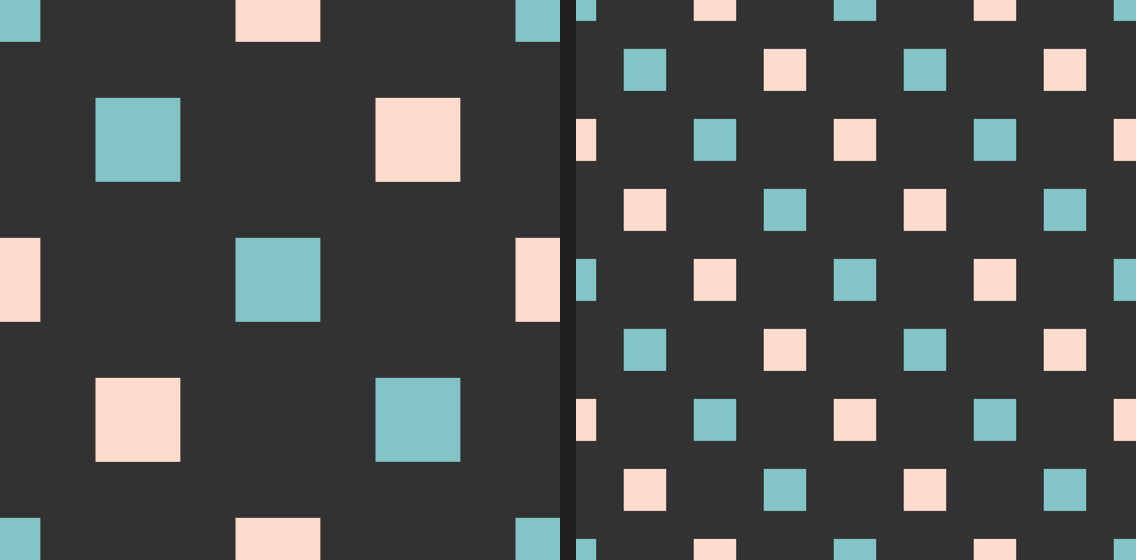
Left: one tile. Right: repeated 2 by 2.
Reproduce this pattern procedurally as a three.js fragment shader.

```glsl
// Sparse diagonal checker of teal and peach squares on charcoal.
// A 4 by 4 grid of cells wraps at the edges; every second cell holds a square,
// and the diagonal it lies on, counted modulo 4, picks its colour.

varying vec2 vUv;

// Smooth coverage of a box centred on the origin
float boxCoverage(vec2 p, vec2 halfSize, vec2 pixel) {
  vec2 cover = clamp((halfSize - abs(p)) / pixel + 0.5, 0.0, 1.0);
  return cover.x * cover.y;
}

void main() {
  // Cells are centred on whole numbers, shifted slightly to the left
  vec2 grid = (vUv + vec2(0.0037, -0.0003)) * 4.0;
  vec2 cell = floor(grid + 0.5);
  float square = boxCoverage(grid - cell, vec2(0.303, 0.3), fwidth(grid));

  // Diagonal 0 is teal, 2 is peach, 1 and 3 stay empty
  float diagonal = floor(mod(cell.x + cell.y + 0.5, 4.0));
  float filled = 1.0 - mod(diagonal, 2.0);
  vec3 teal = vec3(0.514, 0.769, 0.776);
  vec3 peach = vec3(0.992, 0.863, 0.808);
  vec3 squareColor = mix(teal, peach, step(1.5, diagonal));

  vec3 charcoal = vec3(0.196);
  gl_FragColor = vec4(mix(charcoal, squareColor, square * filled), 1.0);
}
```
